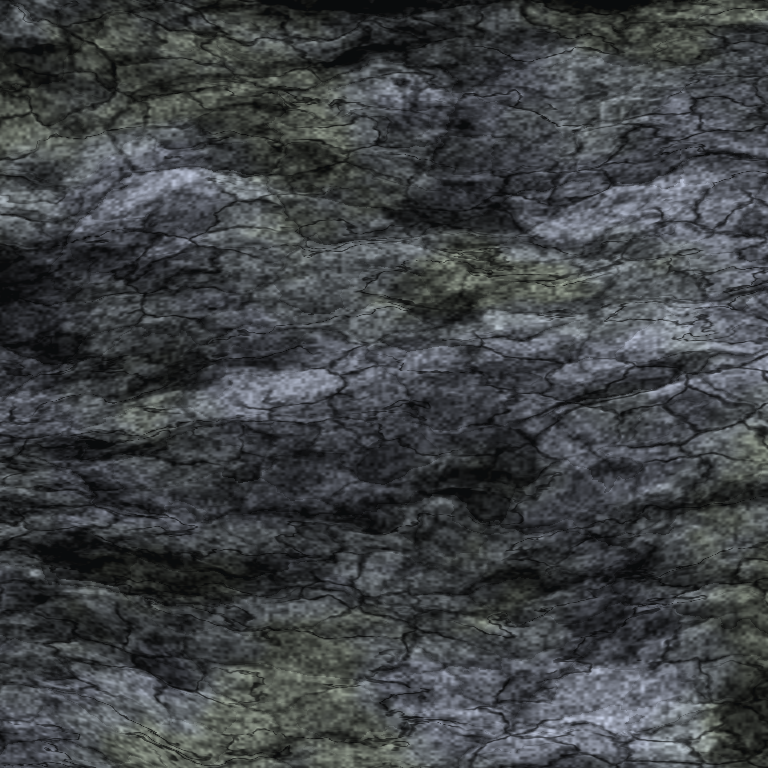
This texture is drawn by a three.js fragment shader. Its source:

```glsl
// Dark slate cliff: flat weathered strata, broken ledges, thin cracks and gritty grain.
varying vec2 vUv;

const vec3 SLATE_TINT = vec3(0.945, 1.0, 1.04);
const vec3 BLUE_TINT = vec3(0.95, 0.99, 1.09);
const vec3 MOSS_TINT = vec3(0.97, 1.03, 0.91);
const vec3 BLACK_LEVEL = vec3(0.035, 0.045, 0.047);
const float BASE_TONE = 0.315;
const float PATCH_CONTRAST = 0.50;
const float STRATA_CONTRAST = 0.38;
const float RELIEF_CONTRAST = 0.75;
const float GRAIN_CONTRAST = 0.24;
const float CRACK_DEPTH = 0.62;
const vec2 PATCH_SCALE = vec2(2.6, 5.5);
const vec2 STRATA_SCALE = vec2(6.0, 30.0);
const vec2 LEDGE_SCALE = vec2(9.0, 24.0);
const vec2 BOULDER_SCALE = vec2(4.5, 9.0);
const vec2 SLAB_SCALE = vec2(11.0, 27.0);
const vec2 GRAIN_SCALE = vec2(190.0, 290.0);
const vec2 LIGHT_STEP = vec2(-0.003, 0.008);

float hash(vec2 p) {
  vec3 q = fract(vec3(p.xyx) * 0.1031);
  q += dot(q, q.yzx + 33.33);
  return fract((q.x + q.y) * q.z);
}

vec2 hash2(vec2 p) {
  return vec2(hash(p), hash(p + 57.3));
}

float noise(vec2 p) {
  vec2 i = floor(p);
  vec2 f = fract(p);
  f = f * f * (3.0 - 2.0 * f);
  float low = mix(hash(i), hash(i + vec2(1.0, 0.0)), f.x);
  float high = mix(hash(i + vec2(0.0, 1.0)), hash(i + 1.0), f.x);
  return mix(low, high, f.y);
}

float fbm(vec2 p) {
  float sum = 0.0;
  float weight = 0.516;
  for (int i = 0; i < 5; i++) {
    sum += weight * noise(p);
    p = p * 2.03 + vec2(17.1, 9.7);
    weight *= 0.5;
  }
  return sum;
}

// Broken stone cells: x = distance to the joint, y = cell value, zw = offset from the centre.
vec4 stones(vec2 p) {
  vec2 cell = floor(p);
  vec4 nearest = vec4(8.0, 0.0, 0.0, 0.0);
  float second = 8.0;
  for (int y = -1; y <= 1; y++) {
    for (int x = -1; x <= 1; x++) {
      vec2 id = cell + vec2(float(x), float(y));
      vec2 offset = p - id - 0.1 - 0.8 * hash2(id);
      float d = length(offset);
      if (d < nearest.x) {
        second = nearest.x;
        nearest = vec4(d, hash(id + 131.0), offset);
      } else {
        second = min(second, d);
      }
    }
  }
  nearest.x = second - nearest.x;
  return nearest;
}

// Tone of one stone: its own value, a lit top and a shaded underside.
float facet(vec4 stone) {
  return 0.11 * (stone.y - 0.5) + 0.07 * clamp(stone.w, -0.7, 0.7);
}

// Dark line along the middle contour of a noise field.
float crack(vec2 p, float width) {
  return 1.0 - smoothstep(0.0, width, abs(fbm(p) - 0.5));
}

void main() {
  // Tilt and fray the bedding planes.
  vec2 p = vUv + 3.0;
  p.y += 0.09 * (noise(p * vec2(3.0, 4.0)) - 0.5);
  vec2 fray = vec2(fbm(p * vec2(14.0, 25.0)), fbm(p * vec2(12.0, 34.0) + 40.0)) - 0.5;
  vec2 q = p + fray * vec2(0.10, 0.045);

  // Broad dark patches, fine beds and side-lit ledges.
  float patches = fbm(p * PATCH_SCALE + fray * 0.8) - 0.5;
  float strata = fbm(q * STRATA_SCALE) - 0.5;
  float relief = fbm(q * LEDGE_SCALE) - fbm((q + LIGHT_STEP) * LEDGE_SCALE);
  float tone = BASE_TONE + PATCH_CONTRAST * patches + STRATA_CONTRAST * strata;
  tone += RELIEF_CONTRAST * relief;

  // Boulders and slabs, with joints that fade in and out.
  vec4 boulder = stones(q * BOULDER_SCALE);
  vec4 slab = stones(q * SLAB_SCALE + 20.0);
  tone += facet(boulder) + 0.8 * facet(slab);
  float breakup = smoothstep(0.38, 0.68, noise(p * vec2(9.0, 17.0) + 5.0));
  float joints = (1.0 - smoothstep(0.0, 0.09, boulder.x)) * 0.6;
  joints = max(joints, (1.0 - smoothstep(0.0, 0.16, slab.x)) * breakup);

  // Long bedding cracks and soft shadows below overhangs.
  float beds = crack(q * vec2(5.0, 23.0) + 71.0, 0.022) * (1.0 - 0.7 * breakup);
  float shadow = smoothstep(0.54, 0.72, fbm(q * vec2(5.0, 15.0) + 90.0));
  tone *= 1.0 - CRACK_DEPTH * max(joints, beds);
  tone *= 1.0 - 0.6 * shadow;

  // Mineral grit, stronger on the pale faces.
  float grit = noise(p * GRAIN_SCALE) - 0.5;
  grit += 0.6 * (noise(p * GRAIN_SCALE * 0.45 + 33.0) - 0.5);
  tone += GRAIN_CONTRAST * grit * (0.25 + 2.2 * clamp(tone, 0.0, 0.4));

  // Cool slate with faint blue and mossy stains.
  float stain = fbm(p * vec2(5.0, 8.0) + 12.0);
  vec3 tint = mix(BLUE_TINT, SLATE_TINT, smoothstep(0.36, 0.5, stain));
  tint = mix(tint, MOSS_TINT, 0.8 * smoothstep(0.54, 0.7, stain));
  gl_FragColor = vec4(max(tone * tint, BLACK_LEVEL), 1.0);
}
```
